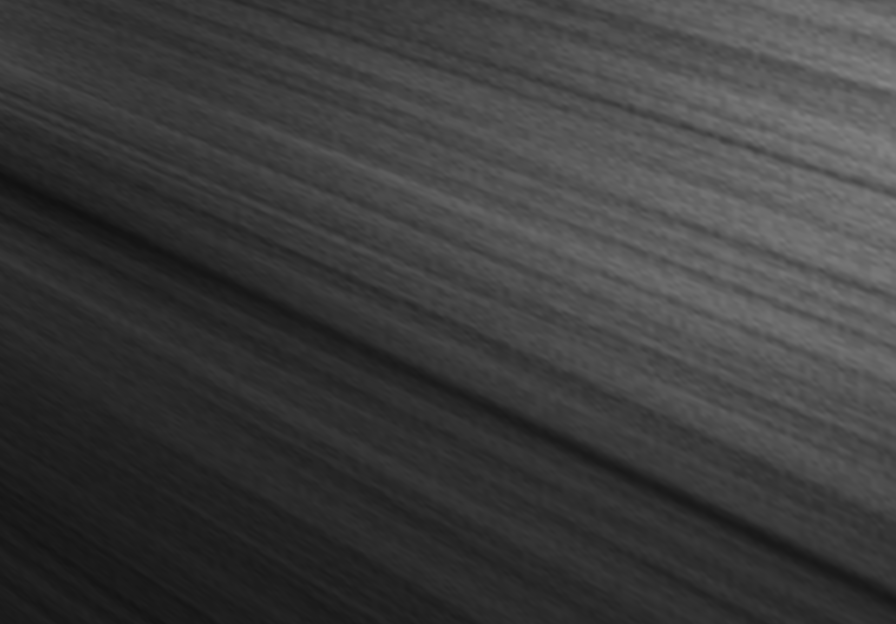
This texture is drawn by a Shadertoy shader. Its source:

```glsl
// Streaks fan out from a far vanishing point; units are canvas heights
const vec2 VANISH = vec2(-2.82, 2.056);
const float REACH = 3.54;         // distance at which streak spacing is true
const float SEAM = 1.68;          // position of the dark seam across the fan

// Broad light
const float LOW_TONE = 0.158;
const float HIGH_TONE = 0.244;
const vec2 GLOW_CENTER = vec2(1.52, 0.74);
const vec2 GLOW_SIZE = vec2(0.7, 0.48);
const float GLOW_GAIN = 0.175;
const vec2 DIM_CENTER = vec2(0.25, 1.02);
const float DIM_SIZE = 0.38;
const float DIM_DEPTH = 0.055;
const float FOOT_DEPTH = 0.052;

// Seam, streaks and grain
const float SHADOW_WIDTH = 0.065;
const float SHADOW_DEPTH = 0.045;
const float SEAM_WIDTH = 0.015;
const float SEAM_DEPTH = 0.062;
const vec4 STREAK_FREQ = vec4(6.0, 17.0, 42.0, 92.0);
const vec4 STREAK_GAIN = vec4(0.085, 0.09, 0.125, 0.15);
const vec2 GRAIN_FREQ = vec2(95.0, 175.0);
const float GRAIN_GAIN = 0.085;

// Single grooves: offset from the seam, width, relative strength
const int GROOVES = 6;
const vec3 GROOVE[GROOVES] = vec3[](
    vec3(-0.104, 0.009, -0.20), vec3(-0.177, 0.006, -0.14),
    vec3(-0.234, 0.008, 0.15), vec3(-0.367, 0.005, -0.13),
    vec3(-0.540, 0.005, -0.17), vec3(0.166, 0.022, 0.12));

float hash(ivec2 cell) {
    uint h = uint(cell.x) * 374761393u + uint(cell.y) * 668265263u;
    h = (h ^ (h >> 13)) * 1274126177u;
    h ^= h >> 16;
    return float(h & 65535u) / 65535.0;
}

// Smooth value noise from -1 to 1
float noise(vec2 p) {
    ivec2 c = ivec2(floor(p));
    vec2 f = fract(p);
    f = f * f * (3.0 - 2.0 * f);
    float low = mix(hash(c), hash(c + ivec2(1, 0)), f.x);
    float high = mix(hash(c + ivec2(0, 1)), hash(c + ivec2(1, 1)), f.x);
    return 2.0 * mix(low, high, f.y) - 1.0;
}

float bell(float x) {
    return exp(-x * x);
}

float broadLight(vec2 p, float across) {
    float tone = mix(LOW_TONE, HIGH_TONE, 1.0 - smoothstep(-0.22, 0.1, across));
    tone += GLOW_GAIN * bell(length((p - GLOW_CENTER) / GLOW_SIZE));
    tone -= DIM_DEPTH * bell(length(p - DIM_CENTER) / DIM_SIZE);
    return tone - FOOT_DEPTH * smoothstep(0.1, 0.65, across);
}

// Relative brightness of the brushed lines
float streaks(float along, float across) {
    float sum = 0.0;
    for (int i = 0; i < 4; i++) {
        float drift = along * (0.45 + 0.35 * float(i));
        vec2 q = vec2(drift, across * STREAK_FREQ[i]);
        sum += STREAK_GAIN[i] * noise(q + 37.0 * float(i + 1));
    }
    for (int i = 0; i < GROOVES; i++) {
        vec3 g = GROOVE[i];
        float fade = 0.75 + 0.25 * noise(vec2(along * 1.5, float(i) * 7.0));
        sum += g.z * fade * bell((across - g.x) / g.y);
    }
    return sum;
}

void mainImage(out vec4 fragColor, in vec2 fragCoord) {
    vec2 p = fragCoord / iResolution.y;
    float along = p.x - VANISH.x;
    float across = REACH * (VANISH.y - p.y) / along - SEAM;

    float tone = broadLight(p, across);

    // Soft shadow with a sharper core that deepens to the right
    tone -= SHADOW_DEPTH * bell(across / SHADOW_WIDTH);
    float core = mix(0.6, 1.15, smoothstep(0.0, 1.2, p.x));
    tone -= SEAM_DEPTH * core * bell(across / SEAM_WIDTH);

    // Brushed lines and fine grain scale with the light
    vec2 grainPos = vec2(along, across) * GRAIN_FREQ;
    tone *= 1.0 + streaks(along, across) + GRAIN_GAIN * noise(grainPos);

    fragColor = vec4(vec3(clamp(tone, 0.07, 1.0)), 1.0);
}
```
